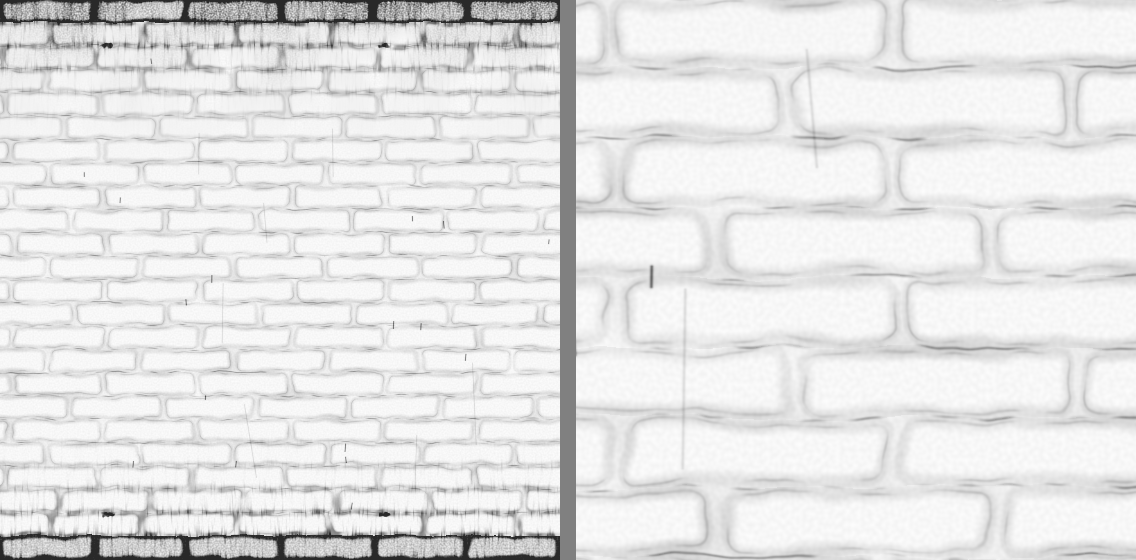
Left, the full canvas; right, a detail of the centre.
A WebGL 1 fragment shader for this texture map:

```glsl
precision highp float;
// Whitewashed brick wall: 24 courses of 6 long bricks in a drifting half bond.
// Each brick is a warped rounded box with a soft halo; gradient noise adds
// grain, broken joint lines, and soot that gathers at the top and bottom.
uniform vec2 u_resolution;

const float PI = 3.14159265;
const float ROWS = 24.0;          // one unit = height of a course
const float BRICK_LENGTH = 4.0;   // in course heights, so 6 across
const vec2 FACE_HALF = vec2(1.87, 0.41);
const float CORNER = 0.2;
const float WOBBLE = 0.22;
const float HALO = 0.16;
const float FACE_TONE = 0.97;
const float MORTAR_TONE = 0.86;
const float SOOT_TONE = 0.16;
const float SOOT_REACH = 3.0;     // in courses from the top and bottom
const float GRAIN_SCALE = 13.0;
const int SCRATCHES = 26;

vec2 hash2(vec2 p) {
  p = vec2(dot(p, vec2(127.1, 311.7)), dot(p, vec2(269.5, 183.3)));
  return fract(sin(p) * 43758.55);
}

vec2 gradientAt(vec2 cell) {
  float angle = 2.0 * PI * hash2(cell).x;
  return vec2(cos(angle), sin(angle));
}

float noise(vec2 p) {
  vec2 i = floor(p), f = fract(p);
  vec2 w = f * f * f * (f * (f * 6.0 - 15.0) + 10.0);
  vec2 e = vec2(1.0, 0.0);
  float low = mix(dot(gradientAt(i), f), dot(gradientAt(i + e.xy), f - e.xy), w.x);
  float high = mix(dot(gradientAt(i + e.yx), f - e.yx), dot(gradientAt(i + e.xx), f - e.xx), w.x);
  return mix(low, high, w.y);
}

float roundedBox(vec2 p, vec2 halfSize, float radius) {
  vec2 q = abs(p) - halfSize + radius;
  return length(max(q, 0.0)) + min(max(q.x, q.y), 0.0) - radius;
}

float segment(vec2 p, vec2 a, vec2 b) {
  vec2 ab = b - a;
  return length(p - a - ab * clamp(dot(p - a, ab) / dot(ab, ab), 0.0, 1.0));
}

float softLine(float dist, float width) {
  return exp(-dist * dist / (width * width));
}

// Position of the upright joints of a course, as a fraction of a brick
float bond(float row) {
  float odd = mod(row, 2.0);
  float wide = step(abs(mod(row, 4.0) - 1.0), 0.5);
  float swapped = step(21.5, row);
  float drift = sin(PI * row / ROWS) * (0.3 * wide + 0.14 * (1.0 - odd));
  return 0.5 * (odd + swapped) + drift;
}

// Thin, nearly upright scratches: a few long and faint, most short and dark
float scratches(vec2 pos, float pixel) {
  float mark = 0.0;
  for (int i = 0; i < SCRATCHES; i++) {
    float k = float(i);
    vec2 start = hash2(vec2(k, 3.7)) * ROWS;
    vec2 r = hash2(vec2(k, 9.1));
    float faint = step(mod(k, 3.0), 0.5);
    vec2 reach = vec2((r.x - 0.5) * 0.35, 1.0) * mix(0.12 + 0.2 * r.y, 1.5 + 2.0 * r.y, faint);
    float d = segment(pos, start, start + reach);
    mark = max(mark, softLine(d, max(0.025, 0.6 * pixel)) * mix(0.45, 0.1, faint));
  }
  return mark;
}

void main() {
  vec2 uv = gl_FragCoord.xy / u_resolution;
  float pixel = ROWS / u_resolution.y;
  vec2 pos = vec2(uv.x, 1.0 - uv.y) * ROWS;
  float edge = min(pos.y, ROWS - pos.y);

  // Course and brick under this point, with hand-laid wobble
  vec2 warped = pos + WOBBLE * vec2(noise(pos * 0.6), 0.5 * noise(pos * 0.9 + 17.0));
  warped += 0.04 * vec2(noise(pos * 3.1 + 5.0), noise(pos * 2.7 + 41.0));
  warped.y += 0.04;
  float row = clamp(floor(warped.y), 0.0, ROWS - 1.0);
  float along = warped.x - bond(row) * BRICK_LENGTH;
  vec2 local = vec2(mod(along, BRICK_LENGTH) - 0.5 * BRICK_LENGTH, warped.y - row - 0.5);
  float d = roundedBox(local, FACE_HALF, CORNER);
  d += 0.09 * noise(pos * vec2(1.1, 1.5) + row * 7.3);
  float bedDist = abs(fract(warped.y + 0.5) - 0.5);
  float bedRow = floor(warped.y + 0.5);
  float endRow = 1.0 - step(0.5, min(row, ROWS - 1.0 - row));

  // Clean brick: face, soft halo, lighter mortar core, creases and bed lines
  float grain = noise(pos * GRAIN_SCALE);
  float halo = smoothstep(-HALO, 0.02, d) * (0.85 + 0.8 * noise(pos * 0.8 + 63.0));
  float tone = mix(FACE_TONE, MORTAR_TONE, halo) + 0.03 * grain;
  tone += 0.05 * smoothstep(0.05, 0.13, d);
  tone -= 0.1 * softLine(d - 0.01, max(0.025, 0.6 * pixel)) * smoothstep(-0.2, 0.3, noise(pos * 1.7 + 29.0));
  float broken = smoothstep(-0.1, 0.4, noise(vec2(pos.x * 1.6, bedRow * 3.7 + 0.37)));
  tone -= 0.28 * broken * softLine(bedDist, max(0.022, 0.6 * pixel));
  tone -= scratches(pos, pixel);

  // Soot: dark joints, drips below and above the beds, clouded end courses
  float soot = exp(-edge * edge / (SOOT_REACH * SOOT_REACH));
  float patches = smoothstep(-0.3, 0.4, noise(pos * vec2(2.3, 1.6) + 11.0));
  float joint = smoothstep(-0.09, 0.05, d);
  float jointSoot = joint * soot * mix(0.6 * patches, 0.9, endRow);
  float streak = noise(pos * vec2(7.0, 0.9)) + 0.6 * noise(pos * vec2(13.0, 2.2) + 31.0);
  float drips = smoothstep(0.0, 0.6, streak) * exp(-5.0 * bedDist) * soot * 0.75;
  float cloud = 0.6 + noise(pos * 0.35 + 2.5) + 0.6 * noise(pos * vec2(1.2, 0.8));
  float upper = step(pos.y, 0.5 * ROWS);
  float bodySoot = 0.19 * endRow + upper * 0.3 * exp(-0.5 * edge) * max(cloud, 0.0);
  bodySoot *= 1.0 + 1.3 * grain + 0.4 * streak;
  vec2 blot = vec2(mod(pos.x, 11.9) - 4.6, edge - 1.95);
  float stain = 0.8 * (1.0 - smoothstep(0.6, 1.3, length(blot / vec2(0.25, 0.1)) + noise(pos * 6.0)));

  float dirt = clamp(jointSoot + drips + bodySoot + stain, 0.0, 1.0);
  tone = mix(tone, SOOT_TONE, dirt);
  gl_FragColor = vec4(vec3(clamp(tone, 0.0, 1.0)), 1.0);
}
```
